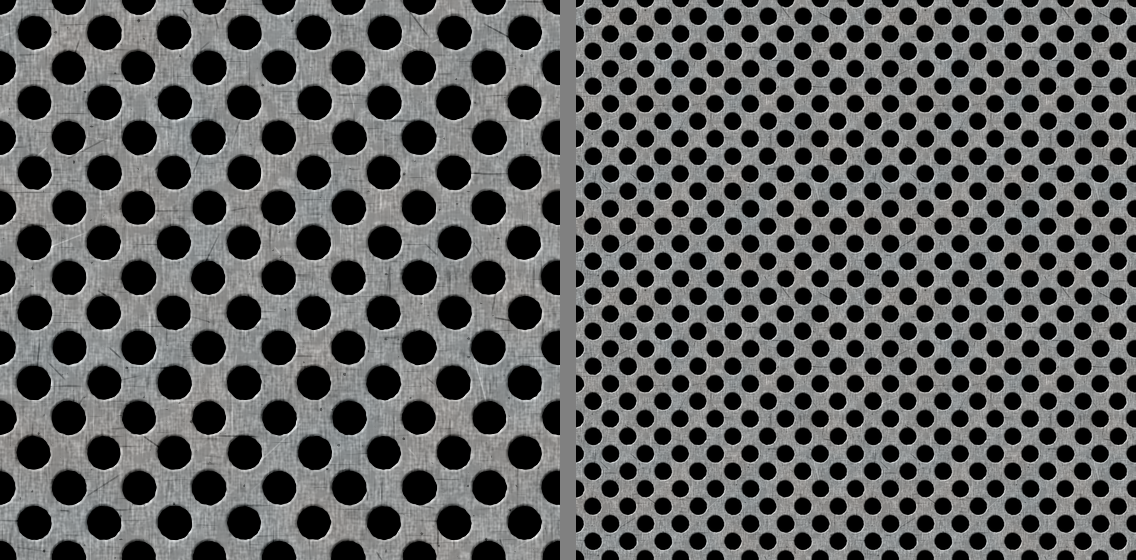
Left: one tile. Right: repeated 2 by 2.
Reproduce this pattern procedurally as a WebGL 2 fragment shader.

```glsl
#version 300 es
precision highp float;

uniform vec2 u_resolution;
out vec4 fragColor;

const float TAU = 6.28319;

// Integer hash giving two values in 0..1
vec2 hash2(vec2 cell, float seed) {
  uvec3 v = uvec3(cell.x, cell.y, seed) * 1664525u + 1013904223u;
  v.x += v.y * v.z; v.y += v.z * v.x; v.z += v.x * v.y;
  v ^= v >> 16u;
  v.x += v.y * v.z; v.y += v.z * v.x;
  return vec2(v.xy >> 8u) / 16777216.0;
}

float cornerSlope(vec2 cell, vec2 corner, vec2 f, vec2 period, float seed) {
  float a = TAU * hash2(mod(cell + corner, period), seed).x;
  return dot(vec2(cos(a), sin(a)), f - corner);
}

// Gradient noise that wraps after a whole number of cells
float noise(vec2 uv, vec2 period, float seed) {
  vec2 p = uv * period, cell = floor(p), f = p - cell;
  vec2 s = f * f * f * (f * (f * 6.0 - 15.0) + 10.0);
  float low = mix(cornerSlope(cell, vec2(0, 0), f, period, seed),
                  cornerSlope(cell, vec2(1, 0), f, period, seed), s.x);
  float high = mix(cornerSlope(cell, vec2(0, 1), f, period, seed),
                   cornerSlope(cell, vec2(1, 1), f, period, seed), s.x);
  return mix(low, high, s.y);
}

// Offset from the hole centre (xy) and signed distance to its edge (z)
vec3 hole(vec2 uv, vec2 centre, float seed) {
  vec2 p = uv * 8.0 - centre + 0.5;
  vec2 vary = hash2(mod(floor(p), 8.0), seed);
  vec2 offset = fract(p) - 0.5 - vec2(0.02 * (vary.x - 0.5), 0.0);
  return vec3(offset, length(offset) - 0.243 - 0.008 * (vary.y - 0.5));
}

// Short straight scratches: dark ones negative, bright ones positive
float scratches(vec2 uv, float px) {
  float sum = 0.0;
  for (int i = 0; i < 90; i++) {
    vec2 place = hash2(vec2(i, 3), 11.0);
    vec2 shape = hash2(vec2(i, 7), 12.0);
    vec2 tone = hash2(vec2(i, 5), 13.0);
    float angle = shape.x * TAU;
    vec2 dir = vec2(cos(angle), sin(angle));
    vec2 d = fract(uv - place + 0.5) - 0.5;
    float along = abs(dot(d, dir)) / mix(0.01, 0.065, shape.y * shape.y);
    float across = abs(dot(d, vec2(-dir.y, dir.x)));
    float line = 1.0 - smoothstep(0.0003, 0.0007 + px, across);
    line *= 1.0 - smoothstep(0.5, 1.0, along);
    sum += line * (tone.x < 0.6 ? -0.22 : 0.13) * (0.4 + 0.6 * tone.y);
  }
  return sum;
}

vec3 metal(vec2 uv, float px) {
  // Cloudy patches
  float patches = noise(uv, vec2(9), 1.0) + 0.7 * noise(uv, vec2(26), 2.0);
  float grey = 0.58 + 0.05 * patches;

  // Fine brushed grain, mostly upright
  grey += 0.15 * noise(uv, vec2(230, 42), 3.0);
  grey += 0.08 * noise(uv, vec2(38, 210), 4.0);
  grey += 0.10 * noise(uv, vec2(190), 5.0);

  // Smooth worn spots and long hairlines
  grey = mix(grey, 0.53, 0.7 * smoothstep(0.12, 0.35, noise(uv, vec2(34, 40), 6.0)));
  grey -= 0.13 * smoothstep(0.34, 0.6, noise(uv, vec2(140, 11), 7.0));
  grey -= 0.15 * smoothstep(0.34, 0.6, noise(uv, vec2(12, 150), 8.0));
  grey += 0.10 * smoothstep(0.3, 0.6, noise(uv, vec2(170, 18), 9.0));
  grey += scratches(uv, px);

  // Dark pits and a faint warm or cool stain
  grey -= 0.25 * smoothstep(0.46, 0.6, noise(uv, vec2(95), 10.0));
  float stain = noise(uv, vec2(7), 14.0);
  return grey + 0.03 * stain * vec3(1.0, 0.0, -0.6) + vec3(-0.003, 0.002, 0.0);
}

void main() {
  vec2 uv = gl_FragCoord.xy / u_resolution;
  float px = 1.0 / min(u_resolution.x, u_resolution.y);

  // Two staggered grids of holes
  vec3 a = hole(uv, vec2(0.49, 0.53), 21.0);
  vec3 b = hole(uv, vec2(0.985, 0.03), 22.0);
  vec3 h = a.z < b.z ? a : b;
  float rough = noise(uv, vec2(110), 23.0);
  float edge = h.z + 0.013 * rough;

  // Bevel lit from the lower right
  float facing = dot(h.xy / max(length(h.xy), 0.001), vec2(0.64, -0.77));
  float rim = 1.0 - smoothstep(0.012, 0.048, edge);
  float shade = facing > 0.0 ? 0.23 * facing : 0.30 * facing;
  vec3 color = metal(uv, px) + rim * shade * (1.0 + 0.7 * rough);
  color -= 0.10 * (1.0 - smoothstep(0.0, 0.02, edge)) * (1.0 - max(facing, 0.0));

  // Black openings
  float blur = 8.0 * px;
  color *= smoothstep(-0.6 * blur, 0.6 * blur, edge);
  fragColor = vec4(clamp(color, 0.0, 1.0), 1.0);
}
```
